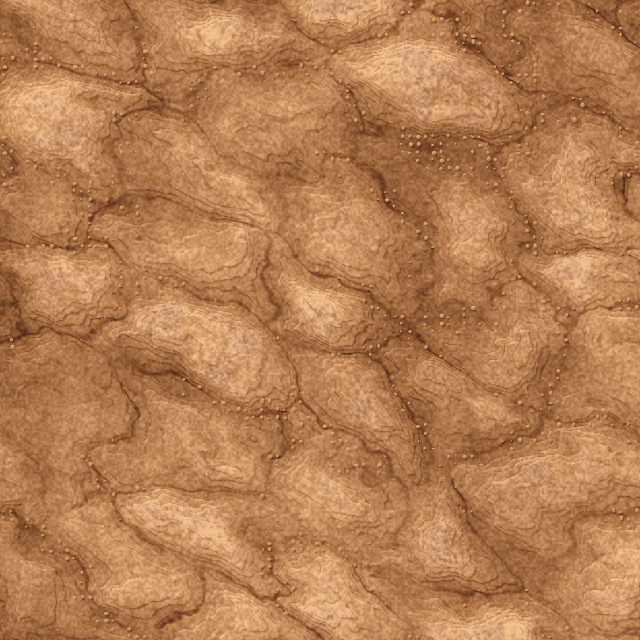
A three.js fragment shader for this texture:

```glsl
// Weathered sandstone: warped cellular noise makes domed stones split by creases,
// their height is cut into eroded terraces and lit from the upper left,
// then pebbles gather along the creases and fine sand grain covers everything.
varying vec2 vUv;

const vec3 UMBER = vec3(0.50, 0.30, 0.17);
const vec3 OCHRE = vec3(0.70, 0.465, 0.27);
const vec3 CREAM = vec3(0.90, 0.69, 0.50);
const vec3 MAUVE = vec3(0.70, 0.49, 0.37);
const vec2 LIGHT_DIR = vec2(-0.55, 0.83);

float hash(vec2 p) {
  vec3 q = fract(p.xyx * vec3(0.1031, 0.1030, 0.0973));
  q += dot(q, q.yzx + 33.33);
  return fract((q.x + q.y) * q.z);
}

vec2 hash2(vec2 p) {
  return vec2(hash(p), hash(p + 71.7));
}

float valueNoise(vec2 p) {
  vec2 i = floor(p);
  vec2 f = fract(p);
  f = f * f * (3.0 - 2.0 * f);
  float low = mix(hash(i), hash(i + vec2(1.0, 0.0)), f.x);
  float high = mix(hash(i + vec2(0.0, 1.0)), hash(i + 1.0), f.x);
  return mix(low, high, f.y);
}

// Layered noise, 0 to 1, each octave turned to hide the lattice
float fbm(vec2 p) {
  float sum = 0.0;
  float amp = 0.5;
  for (int i = 0; i < 5; i++) {
    sum += amp * valueNoise(p);
    p = mat2(1.6, 1.2, -1.2, 1.6) * p + 13.7;
    amp *= 0.5;
  }
  return sum / 0.97;
}

// Cellular noise: x = gap to the next cell, y = random value of the cell
vec2 cells(vec2 p) {
  vec2 base = floor(p);
  float nearest = 8.0;
  float second = 8.0;
  float id = 0.0;
  for (int y = -1; y <= 1; y++) {
    for (int x = -1; x <= 1; x++) {
      vec2 cell = base + vec2(float(x), float(y));
      float d = length(cell + 0.1 + 0.8 * hash2(cell) - p);
      second = min(second, max(nearest, d));
      if (d < nearest) id = hash(cell + 5.3);
      nearest = min(nearest, d);
    }
  }
  return vec2(second - nearest, id);
}

// Rock surface: x = terraced height, y = smooth height, z = crease gap, w = ledge line
vec4 rock(vec2 uv) {
  vec2 p = vec2(uv.x * 4.7, (uv.y + 0.32 * uv.x) * 6.4) + 20.0;
  p += 1.25 * (vec2(fbm(p * 1.1), fbm(p * 1.1 + 17.0)) - 0.5);
  vec2 cell = cells(p);
  float dome = smoothstep(0.0, 0.75, cell.x) * mix(0.4, 1.0, cell.y);
  float height = dome + 0.65 * (fbm(p * 2.2 + 5.0) - 0.5);
  float level = height * 5.5;
  float phase = fract(level);
  float stepped = (floor(level) + smoothstep(0.0, 0.35, phase)) / 5.5;
  float ledge = 1.0 - smoothstep(0.0, 0.13, abs(phase - 0.12));
  return vec4(mix(height, stepped, 0.6), height, cell.x, ledge);
}

// Scattered pebbles: x = cover, y = shading across the pebble
vec2 pebbles(vec2 uv, float count, float density) {
  vec2 p = uv * count;
  vec2 cell = floor(p);
  vec2 rnd = hash2(cell + 3.1);
  vec2 d = fract(p) - mix(vec2(0.34), vec2(0.66), rnd);
  d *= mix(vec2(0.85, 1.2), vec2(1.2, 0.85), rnd.y);
  float radius = mix(0.16, 0.33, rnd.x) * step(hash(cell + 9.4), density);
  float cover = 1.0 - smoothstep(radius - 0.1, radius + 0.02, length(d));
  return vec2(cover * step(0.01, radius), dot(d, LIGHT_DIR));
}

vec3 sandRamp(float t) {
  return mix(mix(UMBER, OCHRE, t), mix(OCHRE, CREAM, t), t);
}

void main() {
  vec2 uv = vUv;
  vec4 surface = rock(uv);
  vec4 lit = rock(uv + 0.0035 * LIGHT_DIR);
  float broad = fbm(uv * 5.0 + 41.0);
  float patches = fbm(uv * 26.0 + 8.0);

  // Height, stains and relief light
  float tone = 0.40 + 0.58 * surface.y + 0.75 * (broad - 0.5) + 0.35 * (patches - 0.5);
  tone += clamp(1.7 * (surface.x - lit.x), -0.24, 0.24);

  // Ledge lines, creases and pale veins on the tops
  float wear = smoothstep(0.3, 0.65, fbm(uv * 14.0 + 63.0));
  float crease = 1.0 - smoothstep(0.0, 0.07, surface.z);
  float vein = 1.0 - smoothstep(0.0, 0.035, abs(fbm(uv * 11.0 + 29.0) - 0.5));
  float top = smoothstep(0.4, 0.8, surface.y);
  tone -= surface.w * mix(0.06, 0.25, wear);
  tone -= crease * mix(0.12, 0.42, wear);
  tone += 0.15 * vein * top;

  // Sand grain
  float grain = valueNoise(uv * 310.0) + 0.7 * valueNoise(uv * 170.0 + 9.0) - 0.85;
  tone += 0.32 * grain;

  // Pebbles with a shadow cast away from the light
  float nearCrease = 1.0 - smoothstep(0.1, 0.24, surface.z);
  float density = 0.5 * nearCrease * smoothstep(0.35, 0.6, fbm(uv * 9.0 + 90.0));
  vec2 shadow = pebbles(uv + 0.0025 * LIGHT_DIR, 82.0, density);
  vec2 pebble = pebbles(uv, 82.0, density);
  tone -= 0.3 * shadow.x;
  tone = mix(tone, 0.72 + 1.1 * pebble.y + 0.15 * grain, pebble.x);

  vec3 color = sandRamp(clamp(tone, -0.45, 1.12));
  float mauve = top * smoothstep(0.48, 0.62, patches) * (1.0 - pebble.x);
  color = mix(color, MAUVE + 0.25 * grain, 0.4 * mauve);
  gl_FragColor = vec4(color, 1.0);
}
```
